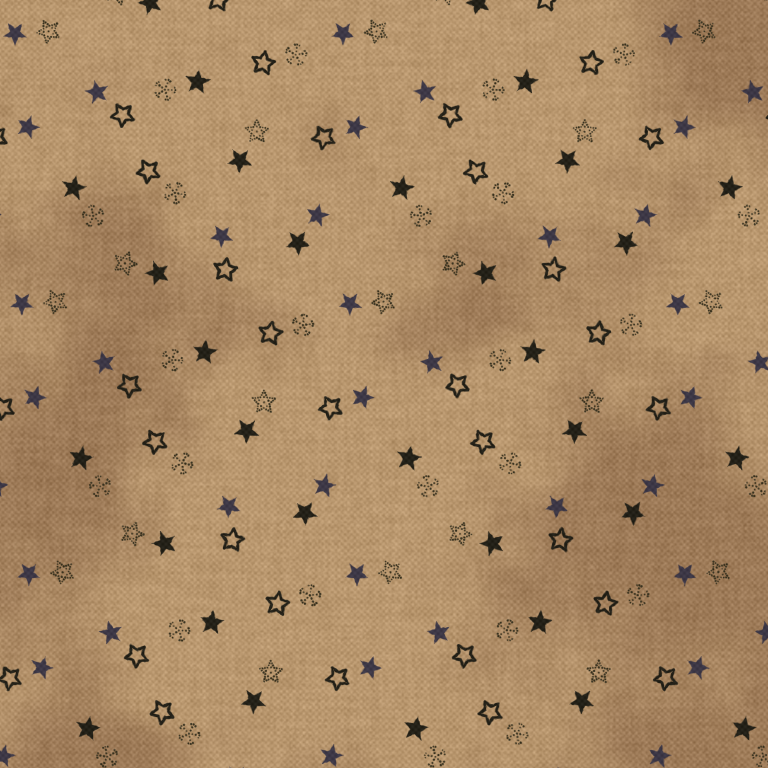
A Shadertoy shader for this pattern:

```glsl
const float TAU = 6.28319;

float hash(vec2 p) {
    vec3 q = fract(p.xyx * 0.1031);
    q += dot(q, q.yzx + 33.33);
    return fract((q.x + q.y) * q.z);
}

float noise(vec2 p) {
    vec2 i = floor(p), f = fract(p);
    f = f * f * (3.0 - 2.0 * f);
    return mix(mix(hash(i), hash(i + vec2(1, 0)), f.x),
               mix(hash(i + vec2(0, 1)), hash(i + vec2(1, 1)), f.x), f.y);
}

float fbm(vec2 p) {
    float sum = 0.0, gain = 0.5;
    for (int i = 0; i < 4; i++) {
        sum += gain * noise(p);
        p = mat2(1.6, 1.2, -1.2, 1.6) * p + 7.3;
        gain *= 0.5;
    }
    return sum / 0.9375;
}

// Signed distance to a five-pointed star
float starDistance(vec2 p, float radius, float inner) {
    vec2 k = vec2(0.809, -0.5878);
    p.x = abs(p.x);
    p -= 2.0 * max(dot(k, p), 0.0) * k;
    p -= 2.0 * max(dot(vec2(-k.x, k.y), p), 0.0) * vec2(-k.x, k.y);
    p.x = abs(p.x);
    p.y -= radius;
    vec2 edge = inner * vec2(-k.y, k.x) - vec2(0, 1);
    float h = clamp(dot(p, edge) / dot(edge, edge), 0.0, radius);
    return length(p - edge * h) * sign(p.y * edge.x - p.x * edge.y);
}

// Fold the plane into one mirrored fifth, with the arm along x
vec2 foldFive(vec2 p) {
    float sector = TAU / 5.0;
    float a = abs(mod(atan(p.y, p.x) + 0.5 * sector, sector) - 0.5 * sector);
    return length(p) * vec2(cos(a), sin(a));
}

// Star traced and filled with dots
float dottedStar(vec2 p) {
    vec2 q = foldFive(p);
    float d = length(p);
    for (int i = 0; i < 4; i++)
        d = min(d, length(q - mix(vec2(1.5, 0.0), vec2(0.62, 0.45), float(i) / 3.0)));
    return min(d, length(q - vec2(0.65, 0.0))) - 0.12;
}

// Five arms of dots around a centre
float dotBurst(vec2 p) {
    vec2 q = foldFive(p);
    float d = length(p);
    for (int i = 1; i < 4; i++)
        d = min(d, length(q - vec2(0.45 * float(i), 0.0)));
    return min(d, length(q - vec2(1.25, 0.3))) - 0.12;
}

// Tan cloth with soft brown blotches and a plain weave
vec3 cloth(vec2 p, float weave) {
    float blotch = smoothstep(0.44, 0.72, fbm(p * 0.035 + 4.7));
    vec3 colour = mix(vec3(0.725, 0.592, 0.432), vec3(0.615, 0.478, 0.342), blotch);
    float slub = noise(p * vec2(0.35, 2.6)) + noise(p * vec2(2.6, 0.35)) - 1.0;
    float grain = noise(p * 4.5 + 31.0) - 0.5;
    return colour + 0.038 * weave + 0.035 * slub + 0.05 * grain;
}

void mainImage(out vec4 fragColor, in vec2 fragCoord) {
    // One unit is a hundredth of the canvas
    float unit = 100.0 / iResolution.y;
    vec2 p = fragCoord * unit;
    float soft = max(0.12, 0.7 * unit);

    vec2 thread = p * TAU * 1.2 + 0.5 * vec2(noise(p.yx * 0.3), noise(p * 0.3 + 9.0));
    float weave = cos(thread.x) * cos(thread.y);
    vec3 colour = cloth(p, weave);

    // Slightly sheared repeat holding eleven pairs of stars
    vec2 repeatSize = vec2(42.7, 35.2);
    vec2 printed = p + vec2(0.026 * p.y, 0.0);
    float ragged = 0.12 * (noise(p * 3.5) - 0.5);

    for (int i = 0; i < 22; i++) {
        int pair = i % 11;
        bool companion = i >= 11;
        vec2 seed = vec2(float(pair) + 2.0, 5.0);
        float side = TAU * hash(seed);
        vec2 centre = repeatSize * vec2(float(pair), float(pair * 4)) / 11.0;
        centre += 2.6 * (vec2(hash(seed + 11.0), hash(seed + 23.0)) - 0.5);
        centre += (companion ? 2.2 : -2.2) * vec2(cos(side), sin(side));

        vec2 q = printed - centre;
        q -= repeatSize * round(q / repeatSize);
        float turn = TAU * hash(vec2(float(i), 41.0));
        q = mat2(cos(turn), -sin(turn), sin(turn), cos(turn)) * q;

        // Kinds: 0 black, 1 outlined, 2 navy, 3 dotted, 4 burst
        int rank = (pair * (companion ? 3 : 5)) % 11;
        int kind = companion ? (rank < 4 ? 2 : rank < 7 ? 3 : 4)
                             : (rank < 5 ? 0 : rank < 10 ? 1 : 2);
        float d = kind == 0 ? starDistance(q, 1.65, 0.46)
                : kind == 1 ? abs(starDistance(q, 1.5, 0.52)) - 0.19
                : kind == 2 ? starDistance(q, 1.55, 0.45)
                : kind == 3 ? dottedStar(q) : dotBurst(q);

        vec3 ink = kind == 2 ? vec3(0.22, 0.205, 0.27)
                 : kind > 2 ? vec3(0.20, 0.18, 0.11) : vec3(0.115, 0.11, 0.08);
        float cover = 1.0 - smoothstep(-soft, soft, d + ragged);
        colour = mix(colour, ink + 0.025 * weave, 0.96 * cover);
    }
    fragColor = vec4(colour, 1.0);
}
```
